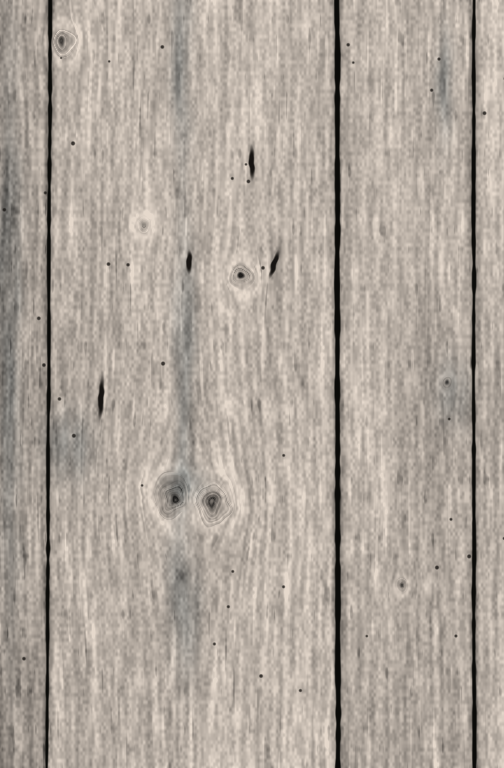
A Shadertoy shader for this texture:

```glsl
// Weathered grey timber: four upright planks with dark gaps, knots, cracks and fine grain.
#define ASPECT 0.656
#define BASE_TONE 0.735
#define GRAIN_LINES 68.0
#define GRAIN_DEPTH 0.035
#define FIBRE_DEPTH 0.17
#define GRIT_DEPTH 0.15
#define STAIN_DEPTH 0.14
#define WOOD_TINT vec3(1.0, 0.945, 0.89)
#define COOL_TINT vec3(0.96, 0.955, 0.93)
#define GAP_COLOR vec3(0.04, 0.04, 0.03)
#define CRACK_COLOR vec3(0.09, 0.08, 0.07)

// Gap: x at the bottom, lean, half width
const vec3 GAPS[3] = vec3[3](vec3(0.0615, 0.004, 0.0021), vec3(0.4405, -0.002, 0.0032),
                             vec3(0.617, 0.0, 0.0022));
const float PLANK_TONE[4] = float[4](-0.075, 0.012, -0.022, 0.01);

// Knot: centre, radius, darkness
const vec4 KNOTS[7] = vec4[7](
    vec4(0.224, 0.353, 0.024, 0.30), vec4(0.277, 0.345, 0.025, 0.32),
    vec4(0.314, 0.642, 0.015, 0.42), vec4(0.186, 0.707, 0.010, 0.16),
    vec4(0.083, 0.945, 0.016, 0.34), vec4(0.582, 0.501, 0.008, 0.26),
    vec4(0.523, 0.238, 0.008, 0.28));

// Crack: centre, half length, tilt
const vec4 CRACKS[4] = vec4[4](
    vec4(0.328, 0.788, 0.018, 0.0), vec4(0.357, 0.656, 0.015, 0.28),
    vec4(0.246, 0.659, 0.013, 0.0), vec4(0.132, 0.482, 0.023, 0.06));

// Stain: centre, half size
const vec4 STAINS[8] = vec4[8](
    vec4(0.240, 0.51, 0.013, 0.17), vec4(0.237, 0.93, 0.011, 0.13),
    vec4(0.238, 0.21, 0.017, 0.08), vec4(0.012, 0.58, 0.015, 0.32),
    vec4(0.090, 0.42, 0.030, 0.04), vec4(0.578, 0.89, 0.010, 0.06),
    vec4(0.585, 0.49, 0.022, 0.04), vec4(0.246, 0.37, 0.024, 0.02));

float hash(vec2 p) {
    return fract(sin(dot(p, vec2(127.1, 311.7))) * 43758.5453);
}

float noise(vec2 p) {
    vec2 i = floor(p), f = fract(p);
    f = f * f * (3.0 - 2.0 * f);
    return mix(mix(hash(i), hash(i + vec2(1, 0)), f.x),
               mix(hash(i + vec2(0, 1)), hash(i + vec2(1, 1)), f.x), f.y);
}

// Noise centred on zero
float vary(vec2 p) { return noise(p) - 0.5; }

void mainImage(out vec4 fragColor, in vec2 fragCoord) {
    vec2 p = fragCoord / iResolution.xy * vec2(ASPECT, 1.0);
    float aa = 1.0 / iResolution.y;

    // Gaps, and the plank this point lies on
    int plank = 0;
    float gap = 0.0, edgeShade = 0.0;
    for (int i = 0; i < 3; i++) {
        vec3 s = GAPS[i];
        float x = p.x - s.x - s.y * p.y - 0.0015 * vary(vec2(p.y * 14.0, float(i) * 9.0));
        float d = abs(x) - s.z - 0.0014 * vary(vec2(p.y * 70.0, float(i) * 5.0));
        if (x > 0.0) plank = i + 1;
        gap = max(gap, smoothstep(aa, -aa, d));
        edgeShade += exp(-max(d, 0.0) * 350.0);
    }

    // Grain flows around each knot and turns into rings inside it
    float grain = p.x + 0.012 * vary(vec2(p.x * 9.0, p.y * 3.0));
    float knotTone = 0.0;
    for (int i = 0; i < 7; i++) {
        vec4 k = KNOTS[i];
        vec2 d = p - k.xy;
        d += k.z * 0.5 * vec2(vary(p * 60.0), vary(p * 60.0 + 31.0));
        d.y *= 0.8;
        float r = length(d) / k.z;
        grain += -d.x * min(1.0, 1.0 / (r * r + 1e-4)) + 3.0 * k.z * max(0.0, 1.0 - r);
        knotTone += 0.09 * exp(-pow((r - 1.35) * 2.5, 2.0));
        knotTone -= k.w * (0.6 * smoothstep(0.95, 0.1, r) + 0.8 * smoothstep(0.4, 0.1, r));
    }
    vec2 g = vec2(grain + float(plank) * 7.3, p.y);

    // Layers of weathering, from broad patches to grit
    float tone = BASE_TONE + PLANK_TONE[plank] + knotTone;
    tone += 0.09 * vary(vec2(g.x * 14.0, g.y * 4.0)) + 0.10 * vary(g * vec2(75.0, 3.0));
    float wave = g.x * GRAIN_LINES + 1.5 * noise(g * vec2(14.0, 2.0));
    tone += GRAIN_DEPTH * sin(6.2832 * wave) * (0.3 + noise(g * vec2(10.0, 4.0) + 5.0));
    tone += FIBRE_DEPTH * vary(g * vec2(230.0, 28.0));
    tone += GRIT_DEPTH * vary(p * vec2(330.0, 210.0));
    tone += 0.10 * smoothstep(0.72, 0.95, noise(g * vec2(170.0, 17.0) + 40.0));
    tone -= 0.14 * smoothstep(0.78, 0.98, noise(g * vec2(200.0, 40.0) + 80.0));

    // Stains soaked along the grain
    float stain = 0.0;
    for (int i = 0; i < 8; i++) {
        vec4 s = STAINS[i];
        vec2 q = (p - s.xy) / s.zw;
        q.x += 0.7 * vary(vec2(p.x * 40.0, p.y * 18.0));
        stain += exp(-dot(q, q)) * (0.55 + 0.9 * noise(g * vec2(120.0, 8.0)));
    }
    tone -= STAIN_DEPTH * stain + 0.22 * min(edgeShade, 1.0);

    // Cracks with a faint dark trail above and below
    float crack = 0.0;
    for (int i = 0; i < 4; i++) {
        vec4 c = CRACKS[i];
        vec2 d = p - c.xy;
        d.x -= c.w * d.y + 0.002 * vary(vec2(d.y * 130.0, float(i) * 3.0));
        float width = 0.0034;
        float r = length(d / vec2(width, c.z));
        crack = max(crack, smoothstep(aa, -aa, (r - 1.0) * width));
        tone -= 0.15 * exp(-dot(d / vec2(0.004, c.z * 1.8), d / vec2(0.004, c.z * 1.8)));
    }

    // Sparse worm holes, one chance per cell
    vec2 cell = floor(p * 45.0);
    vec2 hole = 0.25 + 0.5 * vec2(hash(cell + 3.0), hash(cell + 8.0));
    float holeSize = 0.0012 + 0.0014 * hash(cell + 5.0);
    float holeDist = length(fract(p * 45.0) - hole) / 45.0 - holeSize;
    crack = max(crack, 0.8 * step(0.975, hash(cell)) * smoothstep(aa, -aa, holeDist));

    vec3 color = clamp(tone, 0.12, 0.9) * mix(WOOD_TINT, COOL_TINT, min(stain * 0.7, 1.0));
    color = mix(color, CRACK_COLOR, crack);
    fragColor = vec4(mix(color, GAP_COLOR, gap), 1.0);
}
```
